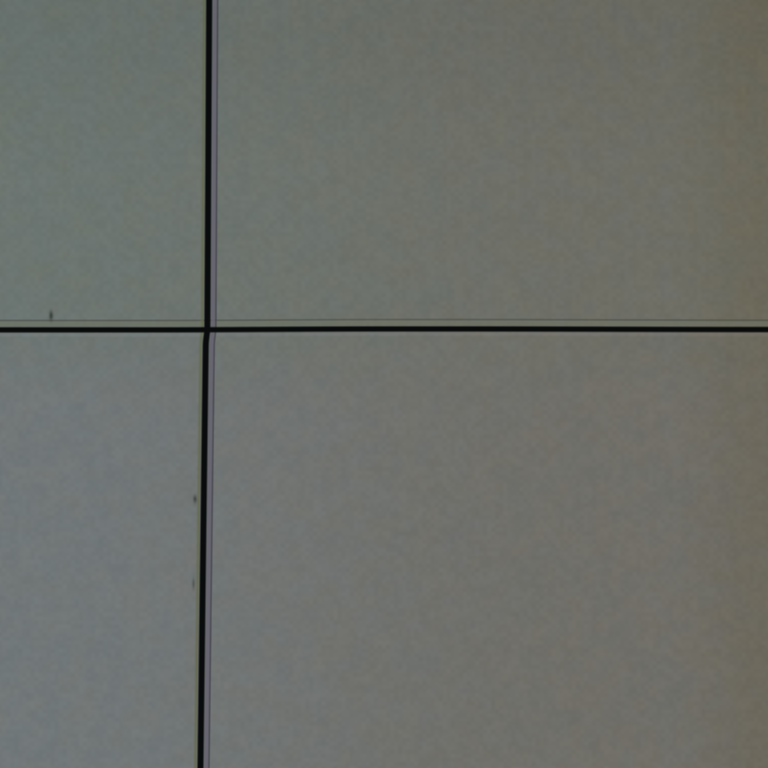
Give the GLSL for this texture, as a WebGL 1 fragment shader.

```glsl
precision highp float;
// Grey tiled panel crossed by two dark grooves with bevelled, tinted edges.
uniform vec2 u_resolution;

float hash(vec2 p) {
    return fract(sin(dot(p, vec2(127.1, 311.7))) * 43758.5453);
}

float noise(vec2 p) {
    vec2 cell = floor(p), f = fract(p);
    f = f * f * (3.0 - 2.0 * f);
    return mix(mix(hash(cell), hash(cell + vec2(1.0, 0.0)), f.x),
               mix(hash(cell + vec2(0.0, 1.0)), hash(cell + 1.0), f.x), f.y);
}

// Soft stripe around zero: full inside, fading out over the blur.
float stripe(float d, float halfWidth, float blur) {
    return 1.0 - smoothstep(halfWidth - blur, halfWidth + blur, abs(d));
}

float speck(vec2 p, vec2 center, vec2 radius) {
    return exp(-dot((p - center) / radius, (p - center) / radius));
}

void main() {
    vec2 uv = gl_FragCoord.xy / u_resolution;

    // Broad lighting: cool on the left, warm toward the right edge
    vec3 lower = mix(vec3(0.445, 0.468, 0.472), vec3(0.438, 0.433, 0.408), smoothstep(0.0, 0.85, uv.x));
    vec3 upper = mix(vec3(0.425, 0.460, 0.443), vec3(0.432, 0.432, 0.398), smoothstep(0.0, 0.9, uv.x));
    vec3 color = mix(lower, upper, smoothstep(0.45, 0.62, uv.y));
    color -= vec3(0.012, 0.022, 0.040) * smoothstep(0.86, 1.0, uv.x);
    color -= 0.018 * smoothstep(0.75, 1.0, uv.y);

    // Mottled sensor grain with slight colour variation
    float grain = noise(uv * 190.0) + 0.6 * noise(uv * 85.0 + 17.0) - 0.8;
    float tint = noise(uv * 60.0 + 41.0) - 0.5;
    color += 0.018 * grain + tint * vec3(0.012, 0.0, -0.014);

    // Groove positions, with a small sideways step at the crossing
    float above = smoothstep(0.550, 0.575, uv.y);
    float grooveX = mix(0.2610 + 0.0125 * uv.y, 0.2668 + 0.0056 * uv.y, above);
    float grooveY = 0.5705 + 0.0012 * smoothstep(0.2, 0.5, uv.x) - 0.0008 * smoothstep(0.6, 1.0, uv.x);
    float dx = uv.x - grooveX;
    float dy = uv.y - grooveY;

    // Horizontal bevel: pale strip and faint upper line
    color = mix(color, vec3(0.43, 0.45, 0.39), 0.7 * stripe(dy - 0.0075, 0.003, 0.002));
    color = mix(color, vec3(0.30, 0.32, 0.28), 0.6 * stripe(dy - 0.0122, 0.0012, 0.0012));
    color += vec3(0.025, 0.020, 0.030) * stripe(dy + 0.0065, 0.002, 0.002);

    // Vertical bevel: violet strip, thin dark rim, olive fringe
    color = mix(color, vec3(0.40, 0.39, 0.44), 0.85 * stripe(dx - 0.0075, 0.003, 0.002));
    color = mix(color, vec3(0.25, 0.25, 0.29), 0.65 * stripe(dx - 0.0110, 0.0012, 0.0013));
    color = mix(color, vec3(0.39, 0.41, 0.29), 0.7 * stripe(dx + 0.0066, 0.0018, 0.002));

    // Dark groove cores
    color = mix(color, vec3(0.035, 0.045, 0.045), stripe(dy, 0.0034, 0.0018));
    color = mix(color, vec3(0.035, 0.045, 0.050), stripe(dx, 0.0039, 0.0018));

    // Small blemishes beside the grooves
    float dirt = 0.65 * speck(uv, vec2(0.0665, 0.589), vec2(0.0025, 0.006))
               + 0.55 * speck(uv, vec2(0.254, 0.350), vec2(0.0025, 0.005))
               + 0.35 * speck(uv, vec2(0.252, 0.240), vec2(0.002, 0.007));
    color = mix(color, vec3(0.14, 0.16, 0.14), dirt);

    gl_FragColor = vec4(color, 1.0);
}
```
